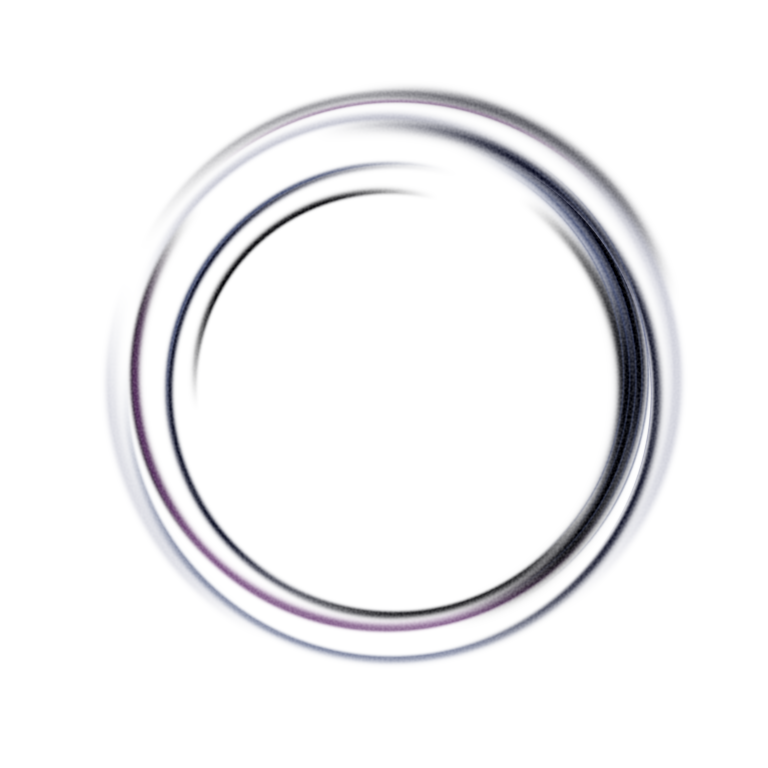
A WebGL 2 fragment shader for this background:

```glsl
#version 300 es
precision highp float;
// Draws a tangle of soft ink rings, blue-black and plum, on a white ground.

uniform vec2 u_resolution;
out vec4 outColor;

const float TAU = 6.2831853;
const vec3 WHITE = vec3(1.0);
const vec3 BLACK = vec3(0.02, 0.02, 0.035);
const vec3 NAVY = vec3(0.07, 0.08, 0.16);
const vec3 STEEL = vec3(0.32, 0.36, 0.50);
const vec3 PLUM = vec3(0.36, 0.17, 0.40);
const vec3 GRAY = vec3(0.36, 0.36, 0.39);
const vec3 MIST = vec3(0.58, 0.59, 0.68);

vec2 gradientAt(vec2 cell) {
  float h = fract(sin(dot(cell, vec2(127.1, 311.7))) * 43758.5);
  return vec2(cos(h * TAU), sin(h * TAU));
}

float gradientNoise(vec2 p) {
  vec2 i = floor(p), f = fract(p);
  vec2 u = f * f * (3.0 - 2.0 * f);
  vec2 e = vec2(1.0, 0.0);
  float low = mix(dot(gradientAt(i), f), dot(gradientAt(i + e), f - e), u.x);
  float high = mix(dot(gradientAt(i + e.yx), f - e.yx), dot(gradientAt(i + 1.0), f - 1.0), u.x);
  return mix(low, high, u.y);
}

// Radius and angle about a centre; the angle is in turns, counterclockwise from the right.
vec2 toPolar(vec2 p, vec2 center) {
  vec2 d = p - center;
  return vec2(length(d), atan(d.y, d.x) / TAU);
}

// Soft arc: widths = inner and outer falloff, span = middle angle and half sweep in turns.
vec3 stroke(vec3 base, vec2 polar, float radius, vec2 widths, vec2 span, vec3 ink, float opacity) {
  float x = polar.x - radius;
  float across = x / (x < 0.0 ? widths.x : widths.y);
  float along = abs(fract(polar.y - span.x + 0.5) - 0.5);
  float fade = 1.0 - smoothstep(span.y * 0.3, span.y, along);
  return mix(base, ink, opacity * fade * exp(-across * across));
}

// Outermost veil of gray and pale blue.
vec3 outerVeil(vec3 c, vec2 q) {
  c = stroke(c, q, 0.373, vec2(0.008, 0.005), vec2(0.24, 0.19), GRAY, 0.55);
  c = stroke(c, q, 0.374, vec2(0.010, 0.008), vec2(0.16, 0.12), GRAY, 0.75);
  c = stroke(c, q, 0.366, vec2(0.012, 0.006), vec2(0.02, 0.18), MIST, 0.40);
  c = stroke(c, q, 0.375, vec2(0.012, 0.006), vec2(0.56, 0.12), MIST, 0.30);
  return stroke(c, q, 0.363, vec2(0.002, 0.003), vec2(0.24, 0.13), PLUM, 0.40);
}

// Broad ring: plum at the lower left, blue-black at the right.
vec3 broadRing(vec3 c, vec2 q) {
  c = stroke(c, q, 0.337, vec2(0.004, 0.007), vec2(0.31, 0.16), MIST, 0.45);
  c = stroke(c, q, 0.332, vec2(0.007, 0.004), vec2(0.51, 0.13), BLACK, 0.75);
  c = stroke(c, q, 0.330, vec2(0.006, 0.004), vec2(0.58, 0.18), PLUM, 0.75);
  c = stroke(c, q, 0.330, vec2(0.008, 0.003), vec2(0.77, 0.16), PLUM, 0.65);
  c = stroke(c, q, 0.316, vec2(0.010, 0.010), vec2(0.05, 0.16), STEEL, 0.75);
  c = stroke(c, q, 0.328, vec2(0.010, 0.008), vec2(0.08, 0.22), NAVY, 0.95);
  return stroke(c, q, 0.328, vec2(0.007, 0.006), vec2(0.04, 0.10), BLACK, 0.95);
}

// Low ring: dark rim on the right, steel blue along the bottom, a clear gap inside.
vec3 lowRing(vec3 c, vec2 q) {
  c = stroke(c, q, 0.345, vec2(0.003, 0.006), vec2(0.70, 0.23), STEEL, 0.65);
  c = stroke(c, q, 0.344, vec2(0.004, 0.007), vec2(0.97, 0.20), NAVY, 0.90);
  c = stroke(c, q, 0.333, vec2(0.005, 0.004), vec2(0.90, 0.11), WHITE, 0.85);
  return stroke(c, q, 0.338, vec2(0.001, 0.002), vec2(0.04, 0.16), MIST, 0.60);
}

// Inner ring: fine on the left, heavy at the lower right.
vec3 innerRing(vec3 c, vec2 q) {
  c = stroke(c, q, 0.299, vec2(0.006, 0.008), vec2(0.04, 0.12), BLACK, 0.65);
  c = stroke(c, q, 0.306, vec2(0.011, 0.010), vec2(0.94, 0.16), BLACK, 1.00);
  c = stroke(c, q, 0.292, vec2(0.004, 0.005), vec2(0.50, 0.30), NAVY, 0.95);
  c = stroke(c, q, 0.291, vec2(0.003, 0.006), vec2(0.79, 0.14), BLACK, 0.80);
  return stroke(c, q, 0.295, vec2(0.002, 0.003), vec2(0.39, 0.18), STEEL, 0.80);
}

// Fine pale filaments laid over the dark side.
vec3 filaments(vec3 c, vec2 q) {
  for (int i = 0; i < 5; i++) {
    float k = float(i);
    float radius = 0.307 + 0.008 * k;
    vec2 span = vec2(0.01 + 0.03 * sin(k * 2.4), 0.17);
    c = stroke(c, q, radius, vec2(0.0016), span, STEEL, 0.45);
  }
  return c;
}

void main() {
  vec2 p = gl_FragCoord.xy / u_resolution;
  vec2 broad = toPolar(p, vec2(0.505, 0.510));

  vec3 color = outerVeil(WHITE, toPolar(p, vec2(0.517, 0.505)));
  color = broadRing(color, broad);
  color = lowRing(color, toPolar(p, vec2(0.510, 0.488)));
  color = innerRing(color, toPolar(p, vec2(0.513, 0.492)));
  color = filaments(color, broad);
  color = stroke(color, toPolar(p, vec2(0.504, 0.500)), 0.250,
                 vec2(0.003, 0.005), vec2(0.365, 0.16), BLACK, 0.95);

  // Brushed streaks and grain vary the ink and leave the white ground clean.
  float streak = gradientNoise(vec2(broad.x * 180.0, 2.0 * cos(broad.y * TAU + 0.7)));
  float grain = gradientNoise(p * 290.0);
  float density = 1.0 + 0.16 * streak + 0.14 * grain;
  color = WHITE - (WHITE - color) * density;
  outColor = vec4(clamp(color, 0.0, 1.0), 1.0);
}
```
